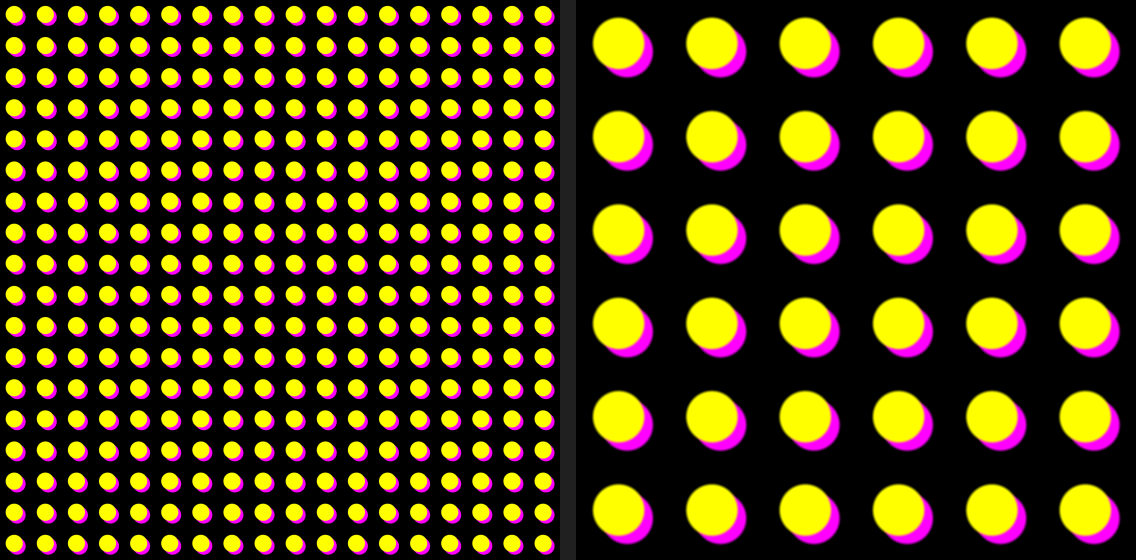
Left: the whole. Right: its middle third, enlarged.
This pattern is drawn by a Shadertoy shader. Its source:

```glsl
// A square grid of yellow discs on black, each with a magenta drop shadow.
// The canvas is split into whole cells with fract; both discs are circle
// distance functions drawn with soft edges, so every side tiles exactly.

const float REPEATS = 18.0;                        // cells across and down
const vec2 DISC_CENTER = vec2(0.457, 0.535);       // within a cell
const vec2 SHADOW_OFFSET = vec2(0.092, -0.088);    // in cells
const float RADIUS = 0.275;                        // in cells
const float EDGE_SOFTNESS = 0.045;                 // in cells
const vec3 BACKGROUND = vec3(0.0);
const vec3 DISC_COLOR = vec3(1.0, 1.0, 0.0);
const vec3 SHADOW_COLOR = vec3(1.0, 0.0, 1.0);

float circleDistance(vec2 p, vec2 center, float radius) {
    return length(p - center) - radius;
}

float coverage(float dist, float edgeWidth) {
    return 1.0 - smoothstep(-0.5 * edgeWidth, 0.5 * edgeWidth, dist);
}

void mainImage(out vec4 fragColor, in vec2 fragCoord) {
    vec2 cell = fract(fragCoord / iResolution.xy * REPEATS);

    // Keep edges at least one pixel wide on small canvases
    float pixel = REPEATS / min(iResolution.x, iResolution.y);
    float edgeWidth = max(EDGE_SOFTNESS, pixel);

    float shadow = circleDistance(cell, DISC_CENTER + SHADOW_OFFSET, RADIUS);
    float disc = circleDistance(cell, DISC_CENTER, RADIUS);

    // Shadow first, disc on top
    vec3 color = mix(BACKGROUND, SHADOW_COLOR, coverage(shadow, edgeWidth));
    color = mix(color, DISC_COLOR, coverage(disc, edgeWidth));
    fragColor = vec4(color, 1.0);
}
```
